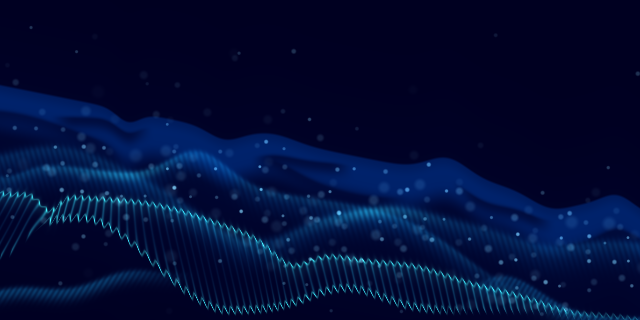
Reproduce this background procedurally as a WebGL 1 fragment shader.

```glsl
precision highp float;
// Flowing ribbons of blue light sloping down across a night-blue field, with a
// striped cyan mesh in front and drifting soft dots. Each ribbon follows a
// straight slope bent by Gaussian bumps; light is summed from back to front.
uniform vec2 u_resolution;

#define NIGHT vec3(0.0, 0.0, 0.13)
#define DEEP_BLUE vec3(0.0, 0.15, 0.31)
#define RIBBON_BLUE vec3(0.01, 0.19, 0.28)
#define CYAN vec3(0.18, 0.66, 0.58)
#define DOT_COLOR vec3(0.38, 0.6, 0.6)
#define STRIPE_GAP 0.0225
#define WEAVE_GAP 0.017
#define DOT_CHANCE 0.62

float bump(float x, float center, float width) {
    float d = (x - center) / width;
    return exp(-d * d);
}

float hash(vec2 p) {
    vec3 q = fract(p.xyx * vec3(0.1031, 0.103, 0.0973));
    q += dot(q, q.yzx + 33.33);
    return fract((q.x + q.y) * q.z);
}

// Light around a curve: d is the height above it, with separate falloffs
float ridge(float d, float above, float below) {
    float t = d / (d > 0.0 ? above : below);
    return exp(-t * t);
}

// Heights of the ribbons along x, from the farthest to the nearest
float backTop(float x) {
    return 0.735 - 0.2 * x - 0.035 * bump(x, 0.4, 0.05) - 0.03 * bump(x, 0.7, 0.07)
        + 0.018 * bump(x, 0.86, 0.09) + 0.052 * bump(x, 1.4, 0.09)
        - 0.04 * bump(x, 1.72, 0.09) + 0.042 * bump(x, 1.93, 0.07);
}

float upperWave(float x) {
    return 0.5 - 0.13 * x - 0.06 * bump(x, 0.0, 0.1)
        + 0.1 * bump(x, 0.62, 0.13) - 0.2 * bump(x, 1.65, 0.28);
}

float lowerWave(float x) {
    return 0.45 - 0.11 * x + 0.1 * bump(x, 0.2, 0.25) - 0.13 * bump(x, 0.78, 0.2)
        + 0.03 * bump(x, 1.25, 0.15) - 0.04 * bump(x, 1.7, 0.15);
}

float meshTop(float x) {
    return 0.42 - 0.21 * x - 0.024 * bump(x, 0.0, 0.1) - 0.05 * bump(x, 0.155, 0.04)
        + 0.042 * bump(x, 0.5, 0.25) - 0.06 * bump(x, 0.91, 0.08)
        + 0.02 * bump(x, 1.3, 0.13) - 0.02 * bump(x, 1.78, 0.12);
}

float meshBottom(float x) {
    return 0.32 - 0.29 * smoothstep(0.25, 0.72, x)
        - 0.12 * bump(x, 0.0, 0.1) + 0.07 * bump(x, 1.08, 0.16);
}

// Flat far ribbon with dark crossing folds, crisp on their upper side
vec3 backRibbon(vec2 p) {
    float depth = backTop(p.x) - p.y;
    float body = smoothstep(-0.004, 0.006, depth) * (1.0 - smoothstep(0.08, 0.17, depth));
    float wave = 0.02 * sin(9.0 * p.x + 1.0);
    float foldA = ridge(0.06 + wave - depth, 0.009, 0.03) * smoothstep(-0.1, 0.7, sin(10.0 * p.x - 1.6));
    float foldB = ridge(0.105 - wave - depth, 0.01, 0.035) * smoothstep(-0.2, 0.6, sin(7.0 * p.x + 0.6));
    float haze = smoothstep(0.0, 0.05, depth) * exp(-6.0 * max(depth, 0.0));
    float folds = (1.0 - 0.65 * foldA) * (1.0 - 0.6 * foldB);
    return DEEP_BLUE * folds * (0.68 * body + 0.22 * haze);
}

// Blurred middle ribbons with a fine weave and bright spots
vec3 middleRibbons(vec2 p) {
    float weave = 0.82 + 0.18 * sin(6.2832 * (p.x + 0.3 * p.y) / WEAVE_GAP);
    float a = p.y - upperWave(p.x);
    float b = p.y - lowerWave(p.x);
    float fadeA = 1.0 - smoothstep(1.4, 1.7, p.x);
    vec3 light = RIBBON_BLUE * weave * (0.5 * ridge(a, 0.012, 0.055) * fadeA
        + 0.5 * ridge(b, 0.02, 0.06));
    float hot = ridge(a, 0.01, 0.018) * (0.1 + 0.26 * bump(p.x, 0.38, 0.16)) * fadeA
        + ridge(b, 0.013, 0.022) * (0.06 + 0.3 * bump(p.x, 1.16, 0.16));
    return light + CYAN * hot * weave;
}

// Dim ribbons along the lower left and lower right
vec3 lowRibbons(vec2 p) {
    float left = p.y - 0.085 - 0.06 * smoothstep(0.1, 0.5, p.x) - 0.008 * sin(20.0 * p.x);
    float right = p.y - 0.13 * bump(p.x, 1.57, 0.17);
    float weave = 0.8 + 0.2 * sin(6.2832 * (p.x - 0.6 * p.y) / WEAVE_GAP);
    float glow = ridge(left, 0.012, 0.028) * (1.0 - smoothstep(0.3, 0.65, p.x))
        + 0.8 * ridge(right, 0.01, 0.04) * smoothstep(1.45, 1.6, p.x);
    return (RIBBON_BLUE + 0.2 * CYAN) * 0.7 * glow * weave;
}

// Near mesh: slanted threads hung between two curling bright edges
vec3 frontMesh(vec2 p) {
    float top = meshTop(p.x);
    float bottom = min(meshBottom(p.x), top - 0.014);
    float slant = mix(0.5, -0.25, smoothstep(0.0, 0.6, p.x));
    float phase = (p.x + slant * (top - p.y)) / STRIPE_GAP;
    float curl = 0.006 * sin(6.2832 * phase);
    float above = p.y - top - curl;
    float over = p.y - bottom - 1.7 * curl;
    float thread = bump(fract(phase), 0.5, 0.15);
    float inside = smoothstep(0.006, -0.004, above) * smoothstep(-0.01, 0.004, over);
    float fade = 1.0 - smoothstep(1.5, 1.95, p.x);
    float nearEdge = 0.13 + 0.55 * exp(min(above, 0.0) * 30.0) + 0.5 * exp(-abs(over) * 26.0);
    float lower = smoothstep(0.1, 0.18, p.x) * (1.0 - smoothstep(1.3, 1.5, p.x));
    float edges = 0.75 * ridge(above, 0.004, 0.005) * (0.55 + 0.45 * thread)
        + 0.95 * lower * ridge(over, 0.0045, 0.005) * (0.5 + 0.5 * thread);
    float halo = 0.12 * ridge(above, 0.014, 0.04);
    vec3 threadColor = mix(RIBBON_BLUE, CYAN, clamp(nearEdge, 0.0, 1.0));
    return threadColor * thread * inside * nearEdge * fade * 1.1
        + CYAN * (edges * (0.55 + 0.45 * fade) + halo * fade);
}

// One dot at most per cell, gathered around the ribbons
float dots(vec2 p, float cell, float radius, float seed) {
    vec2 id = floor(p / cell);
    vec2 key = id + seed;
    vec2 jitter = vec2(hash(key + 7.1), hash(key + 19.7));
    vec2 center = (id + 0.25 + 0.5 * jitter) * cell;
    float gather = bump(center.y, backTop(center.x) - 0.2, 0.21);
    float present = step(hash(key + 41.3), DOT_CHANCE * gather + 0.015);
    float size = radius * (0.75 + 0.5 * jitter.x);
    float disc = 1.0 - smoothstep(0.3 * size, size, length(p - center));
    return disc * present * (0.3 + 0.7 * jitter.y) * (0.35 + 0.65 * gather);
}

void main() {
    vec2 p = gl_FragCoord.xy / u_resolution * vec2(2.0, 1.0);
    vec3 color = NIGHT + vec3(0.0, 0.01, 0.035) * bump(p.y, backTop(p.x) - 0.2, 0.3);
    color += backRibbon(p) + middleRibbons(p) + lowRibbons(p) + frontMesh(p);
    // Layers run from small sharp dots to large faint ones
    for (int i = 0; i < 4; i++) {
        float layer = float(i);
        float light = dots(p, 0.072 + 0.014 * layer, 0.0085 + 0.005 * layer, 31.0 * layer + 5.0);
        color += DOT_COLOR * light / (1.0 + 1.3 * layer);
    }
    gl_FragColor = vec4(color, 1.0);
}
```
